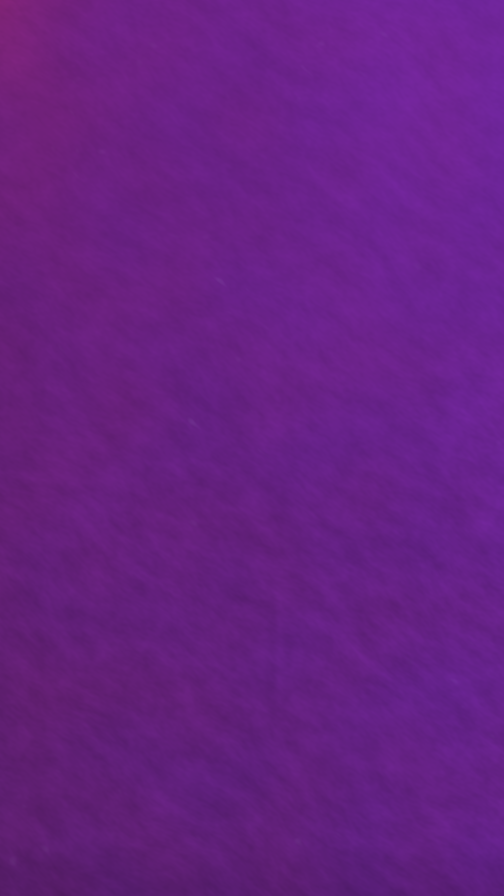
A WebGL 2 fragment shader for this texture:

```glsl
#version 300 es
precision highp float;
// Softly lit violet cloth: a four-corner colour gradient shaded by slanted
// gradient-noise nap, a fine woven grain, shallow creases and pale flecks.
// Lengths are in canvas heights, so the cloth scales with the canvas.

uniform vec2 u_resolution;
out vec4 fragColor;

const vec2 NAP_DIRECTION = vec2(0.79, -0.61);

vec2 hashGradient(vec2 cell) {
    vec3 h = fract(cell.xyx * vec3(0.1031, 0.1030, 0.0973));
    h += dot(h, h.yzx + 33.33);
    float angle = 6.2832 * fract((h.x + h.y) * h.z);
    return vec2(cos(angle), sin(angle));
}

float gradientNoise(vec2 p) {
    vec2 cell = floor(p);
    vec2 f = p - cell;
    vec2 w = f * f * f * (f * (f * 6.0 - 15.0) + 10.0);
    float a = dot(hashGradient(cell), f);
    float b = dot(hashGradient(cell + vec2(1, 0)), f - vec2(1, 0));
    float c = dot(hashGradient(cell + vec2(0, 1)), f - vec2(0, 1));
    float d = dot(hashGradient(cell + vec2(1, 1)), f - vec2(1, 1));
    return mix(mix(a, b, w.x), mix(c, d, w.x), w.y);
}

// Coordinates along and across a direction
vec2 alignTo(vec2 p, vec2 direction) {
    return vec2(dot(p, direction), dot(p, vec2(-direction.y, direction.x)));
}

// Layers of elongated noise, each finer and fainter than the last
float napRelief(vec2 p, vec2 frequency) {
    float sum = 0.0;
    float weight = 1.0;
    for (int i = 0; i < 4; i++) {
        sum += weight * gradientNoise(p * frequency + float(i) * 17.3);
        frequency *= 1.9;
        weight *= 0.72;
    }
    return sum;
}

// A dark groove with a lighter lip beside it
float crease(float offset, float width) {
    float t = offset / width;
    return t * exp(-t * t);
}

// Light falling across the cloth, uv from 0 to 1
vec3 clothLight(vec2 uv) {
    vec3 lower = mix(vec3(0.362, 0.120, 0.435), vec3(0.382, 0.128, 0.515), uv.x);
    vec3 upper = mix(vec3(0.420, 0.124, 0.490), vec3(0.440, 0.148, 0.615), uv.x);
    vec3 light = mix(lower, upper, uv.y);
    float redCorner = exp(-9.0 * length(uv - vec2(0.0, 1.0)));
    float lowerEdge = smoothstep(0.06, 0.0, uv.y);
    return (light + vec3(0.10, 0.02, -0.02) * redCorner) * (1.0 - 0.08 * lowerEdge);
}

void main() {
    vec2 uv = gl_FragCoord.xy / u_resolution;
    vec2 p = gl_FragCoord.xy / u_resolution.y;

    // Bend the nap a little so that it does not run in straight lines
    vec2 bend = vec2(gradientNoise(p * 7.0), gradientNoise(p * 7.0 + 41.0));
    vec2 nap = alignTo(p + 0.012 * bend, NAP_DIRECTION);

    // Slanted relief, deepest in the lower half
    float depth = mix(0.085, 0.050, smoothstep(0.3, 0.85, uv.y));
    float shade = depth * napRelief(nap, vec2(19.0, 43.0));
    shade += 0.05 * gradientNoise(p * vec2(6.0, 4.0) + 9.0);

    // Fine woven grain
    shade += 0.022 * gradientNoise(alignTo(p, vec2(0.9, -0.436)) * vec2(150.0, 230.0));

    // One long crease across, one short crease upright
    float across = p.y - 0.47 + 0.15 * p.x + 0.012 * bend.x;
    shade += 0.055 * crease(across, 0.009) * smoothstep(-0.3, 0.3, gradientNoise(p * 5.0 + 3.0));
    float uprightFade = smoothstep(0.12, 0.24, p.y) * smoothstep(0.40, 0.32, p.y);
    shade += 0.065 * uprightFade * crease(p.x - 0.307 + 0.006 * bend.y, 0.007);

    // Sparse pale flecks lying along the nap
    float fleck = smoothstep(0.40, 0.70, gradientNoise(nap * vec2(42.0, 85.0) + 70.0));
    fleck *= smoothstep(0.0, 0.35, gradientNoise(p * 6.0 + 23.0));

    vec3 color = clothLight(uv) * (1.0 + shade);
    color += vec3(0.030, 0.050, 0.035) * fleck;

    // Slow drift between red and blue violet
    color += vec3(0.012, 0.0, -0.018) * gradientNoise(p * 11.0 + 55.0);
    fragColor = vec4(color, 1.0);
}
```
